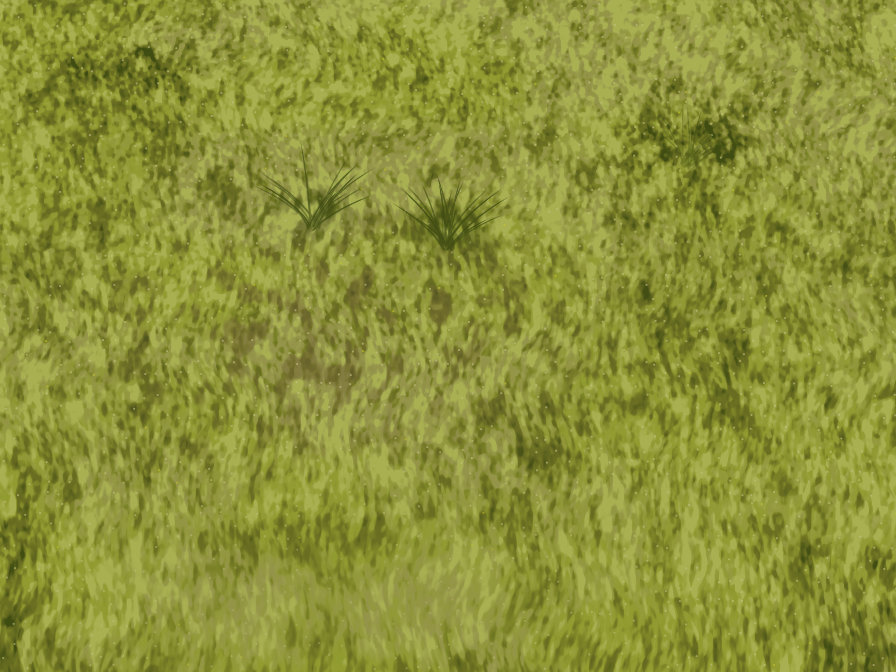
This texture is drawn by a WebGL 1 fragment shader. Its source:

```glsl
precision highp float;
uniform vec2 u_resolution;

// Palette
const vec3 LIME = vec3(0.57, 0.61, 0.19);
const vec3 STRAW = vec3(0.58, 0.58, 0.29);
const vec3 LIGHT = vec3(0.66, 0.69, 0.32);
const vec3 SHADE = vec3(0.48, 0.51, 0.15);
const vec3 DARK = vec3(0.41, 0.43, 0.13);
const vec3 DEEP = vec3(0.25, 0.30, 0.07);
const vec3 BROWN = vec3(0.45, 0.39, 0.22);
const vec3 SEED = vec3(0.77, 0.76, 0.52);
const vec3 PETAL = vec3(0.78, 0.76, 0.14);

// Contrast of each scale, in steps of tone
const float BLADE_CONTRAST = 3.0;
const float GRAIN_CONTRAST = 2.2;
const float CLUMP_CONTRAST = 2.0;
const float PATCH_CONTRAST = 1.7;

// Sizes, in canvas heights
const float BLADE_DENSITY = 140.0;
const float GRAIN_DENSITY = 190.0;
const float SEED_DENSITY = 62.0;
const float SEED_RADIUS = 0.0024;
const float SEED_SHARE = 0.24;
const float TUFT_BLADE_WIDTH = 0.0022;
const int TUFT_BLADES = 18;

float hash(vec2 p) {
  vec3 q = fract(vec3(p.xyx) * 0.1031);
  q += dot(q, q.yzx + 33.33);
  return fract((q.x + q.y) * q.z);
}

vec2 hash2(vec2 p) {
  return vec2(hash(p), hash(p + 71.7));
}

// Cellular noise: random tones of scattered points, softly blended
float cellTone(vec2 p) {
  vec2 cell = floor(p);
  float sum = 0.0;
  float total = 0.0;
  for (int j = -1; j <= 1; j++) {
    for (int i = -1; i <= 1; i++) {
      vec2 id = cell + vec2(float(i), float(j));
      vec2 d = id + hash2(id) - p;
      float weight = exp(-5.0 * dot(d, d));
      sum += weight * hash(id + 19.3);
      total += weight;
    }
  }
  return sum / total;
}

float blob(vec2 p, vec2 centre, vec2 radius) {
  vec2 d = (p - centre) / radius;
  return exp(-dot(d, d));
}

// Coverage of a fan of curved, tapering blades
float tuft(vec2 p, vec2 root, float height, float seed) {
  vec2 q = p - root;
  float cover = 0.0;
  for (int i = 0; i < TUFT_BLADES; i++) {
    vec2 id = vec2(float(i), seed);
    float side = hash(id) * 2.0 - 1.0;
    float tall = height * (0.45 + 0.55 * hash(id + 5.1)) * (1.0 - 0.35 * abs(side));
    float s = (q.y - 0.012 * (hash(id + 2.7) - 0.5)) / tall;
    float bend = side * height * 0.4;
    float axis = side * height * 0.32 * s + bend * s * s + 0.018 * (hash(id + 9.4) - 0.5);
    float slope = (side * height * 0.32 + 2.0 * bend * s) / tall;
    float dist = abs(q.x - axis) / sqrt(1.0 + slope * slope);
    float width = TUFT_BLADE_WIDTH * (1.0 - 0.6 * clamp(s, 0.0, 1.0));
    float blade = 1.0 - smoothstep(0.2 * width, 1.4 * width, dist);
    blade *= smoothstep(0.0, 0.08, s) * (1.0 - smoothstep(0.8, 1.0, s));
    cover = max(cover, blade * (0.45 + 0.4 * hash(id + 3.3)));
  }
  return cover;
}

void main() {
  vec2 p = gl_FragCoord.xy / u_resolution.y;
  float right = u_resolution.x / u_resolution.y;

  // Blades lean a little and shorten with distance
  float lean = 0.006 * sin(p.x * 9.0 + 4.0 * sin(p.y * 7.0)) + 0.004 * sin(p.y * 31.0 + p.x * 17.0);
  vec2 ground = vec2(p.x + lean, p.y + 0.6 * p.y * p.y);
  float blades = cellTone(ground * vec2(BLADE_DENSITY, 34.0)) - 0.5;
  float grain = cellTone(ground * vec2(GRAIN_DENSITY, 85.0) + 40.0) - 0.5;
  float clumps = cellTone(ground * vec2(42.0, 22.0) + 80.0) - 0.5;
  float patches = cellTone(p * vec2(7.0, 9.0) + 120.0) - 0.5;
  float dryness = cellTone(p * vec2(5.0, 8.0) + 160.0) - 0.5;

  // Large areas of the meadow
  float haze = blob(p, vec2(0.5, 0.1), vec2(0.4, 0.13));
  float lush = blob(p, vec2(1.13, 0.42), vec2(0.22, 0.2));
  float withered = blob(p, vec2(0.5, 0.5), vec2(0.32, 0.17));
  float shrubs = blob(p, vec2(1.02, 0.79), vec2(0.1, 0.055))
    + 0.75 * blob(p, vec2(0.2, 0.92), vec2(0.13, 0.05))
    + 0.8 * blob(p, vec2(0.0, 0.1), vec2(0.09, 0.14))
    + 0.8 * blob(p, vec2(right, 0.1), vec2(0.09, 0.14));

  float tone = (BLADE_CONTRAST * blades + GRAIN_CONTRAST * grain) * (1.0 - 0.5 * haze);
  tone += CLUMP_CONTRAST * clumps * (1.0 - 0.6 * haze) + PATCH_CONTRAST * patches;
  tone -= 0.45 * lush + shrubs * (1.3 - 2.5 * clumps - 1.5 * grain);

  // Tone to colour
  float dry = clamp(0.45 + 1.5 * dryness + 0.6 * clumps + 0.35 * withered - 0.5 * lush + 0.8 * grain, 0.0, 1.0);
  vec3 color = mix(LIME, STRAW, dry);
  color = mix(color, LIGHT, smoothstep(0.1, 1.4, tone));
  color = mix(color, SHADE, smoothstep(0.1, 1.1, -tone));
  color = mix(color, DARK, smoothstep(0.9, 1.8, -tone));
  color = mix(color, DEEP, smoothstep(1.8, 3.6, -tone));
  float brown = withered * smoothstep(0.0, 0.3, -clumps - 0.5 * blades);
  color = mix(color, BROWN, 0.55 * brown);

  // Pale seed heads and a few yellow flowers
  vec2 cell = floor(p * SEED_DENSITY);
  vec2 spot = (cell + 0.25 + 0.5 * hash2(cell + 7.0)) / SEED_DENSITY;
  float pick = hash(cell + 31.0);
  float head = 1.0 - smoothstep(0.3 * SEED_RADIUS, SEED_RADIUS, length(p - spot));
  head *= step(pick, SEED_SHARE) * (0.6 - 0.3 * haze);
  color = mix(color, pick < 0.008 ? PETAL : SEED, head);

  // Dark tufts with shaded roots
  float roots = blob(p, vec2(0.46, 0.685), vec2(0.055, 0.035)) + blob(p, vec2(0.67, 0.66), vec2(0.05, 0.035));
  color = mix(color, DEEP, roots * clamp(0.4 - 0.9 * blades - 0.6 * clumps, 0.0, 0.8));
  float fan = max(tuft(p, vec2(0.465, 0.66), 0.15, 1.0), tuft(p, vec2(0.665, 0.63), 0.14, 8.0));
  fan = max(fan, 0.6 * tuft(p, vec2(1.02, 0.75), 0.11, 15.0));
  color = mix(color, DEEP, fan);

  gl_FragColor = vec4(color, 1.0);
}
```
